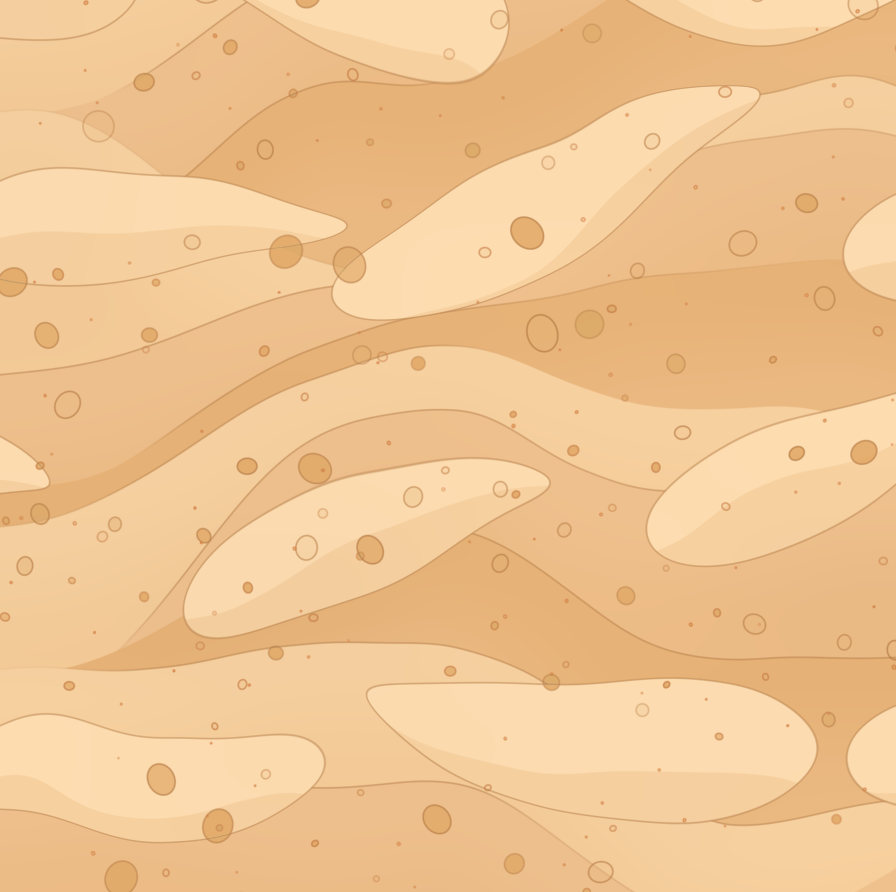
Give the GLSL for this texture, as a Shadertoy shader.

```glsl
#define CREAM vec3(0.985, 0.858, 0.685)
#define TAN vec3(0.962, 0.812, 0.622)
#define OCHRE vec3(0.930, 0.750, 0.550)
#define CARAMEL vec3(0.900, 0.695, 0.465)
#define PEBBLE vec3(0.885, 0.665, 0.410)
#define INK vec3(0.700, 0.480, 0.270)
#define RUST vec3(0.830, 0.470, 0.240)
#define LINE_WIDTH 0.0008
#define BAND_STEP 0.105
#define BAND_COUNT 15
#define BLOB_CELL vec2(0.50, 0.30)
#define BLOB_RADII vec2(0.225, 0.068)

vec3 hash3(vec2 p) {
    vec3 q = fract(p.xyx * vec3(0.1031, 0.1030, 0.0973));
    q += dot(q, q.yxz + 33.33);
    return fract((q.xxy + q.yzz) * q.zyx);
}

float noise(vec2 p) {
    vec2 i = floor(p), f = fract(p);
    f = f * f * f * (f * (f * 6.0 - 15.0) + 10.0);
    vec2 e = vec2(0.0, 1.0);
    return mix(mix(hash3(i).x, hash3(i + e.yx).x, f.x),
               mix(hash3(i + e.xy).x, hash3(i + e.yy).x, f.x), f.y);
}

mat2 rotation(float a) {
    float c = cos(a), s = sin(a);
    return mat2(c, -s, s, c);
}

float fillMask(float d) {
    float px = 1.0 / iResolution.y;
    return 1.0 - smoothstep(-px, px, d);
}

float lineMask(float d) {
    return 1.0 - smoothstep(0.0, LINE_WIDTH + 1.0 / iResolution.y, abs(d));
}

float ellipse(vec2 p, vec2 r) {
    float k = length(p / r);
    return k * (k - 1.0) / max(length(p / (r * r)), 0.001);
}

// Height of the upper edge of one dune band
float duneEdge(float x, float band) {
    float swell = noise(vec2(x * 2.3 + 4.0, band * 0.73 + 20.0)) - 0.5;
    float ripple = noise(vec2(x * 6.0, band * 3.7 + 60.0)) - 0.5;
    return 1.22 - band * BAND_STEP + 0.1 * (x - 0.5) + 0.30 * swell + 0.035 * ripple;
}

// Overlapping bands, drawn from the top down
vec3 dunes(vec2 uv) {
    vec3 col = TAN;
    for (int i = 0; i < BAND_COUNT; i++) {
        float band = float(i), e = 0.002;
        float y = duneEdge(uv.x, band);
        float slope = (duneEdge(uv.x + e, band) - y) / e;
        float d = (uv.y - y) / sqrt(1.0 + slope * slope);
        float kind = mod(band, 3.0);
        vec3 top = kind < 0.5 ? CARAMEL : kind < 1.5 ? TAN : OCHRE;
        vec3 low = kind < 0.5 ? mix(CARAMEL, OCHRE, 0.45) : top * vec3(0.99, 0.975, 0.95);
        vec3 sand = mix(top, low, smoothstep(0.02, 0.16, -d));
        col = mix(col, sand, fillMask(d));
        float fade = smoothstep(0.25, 0.65, noise(vec2(uv.x * 3.0, band * 5.1)));
        col = mix(col, INK, lineMask(d) * 0.5 * fade);
    }
    return col;
}

// Long pale patches with a tan underside
vec3 patches(vec3 col, vec2 uv) {
    vec2 warp = vec2(noise(uv * 5.0), noise(uv * 5.0 + 31.0)) - 0.5;
    vec2 p = uv + warp * vec2(0.06, 0.08);
    vec2 home = floor(p / BLOB_CELL);
    for (int j = -1; j <= 1; j++)
    for (int i = -1; i <= 1; i++) {
        vec2 id = home + vec2(i, j);
        vec3 h = hash3(id + 71.0), g = hash3(id + 137.0);
        float stagger = 0.5 * mod(id.y, 2.0) - 0.25;
        vec2 center = (id + 0.5 + vec2(stagger, 0.0) + (h.xy - 0.5) * 0.25) * BLOB_CELL;
        vec2 q = rotation(mix(-0.3, 0.55, h.z)) * (p - center);
        q.y += (g.x - 0.5) * 1.6 * q.x * q.x;
        vec2 r = BLOB_RADII * mix(0.85, 1.15, g.y);
        r.y *= 1.0 + 0.4 * clamp(q.x / r.x, -1.0, 1.0) * sign(g.z - 0.5);
        float d = ellipse(q, r);
        float cut = r.y * mix(-0.9, 0.0, h.x) + 0.05 * (noise(uv * 7.0 + 9.0) - 0.5);
        vec3 sand = mix(TAN, CREAM, fillMask(cut - q.y));
        col = mix(col, sand, fillMask(d));
        col = mix(col, INK, lineMask(d) * 0.5);
    }
    return col;
}

// One scattered pebble per cell, some cells left empty
vec3 pebbles(vec3 col, vec2 uv, float cell, vec2 sizes, float share, float rust, float seed) {
    vec2 p = rotation(0.37 + seed) * uv / cell;
    vec2 id = floor(p);
    vec3 h = hash3(id + seed * 97.0 + 200.0), g = hash3(id + seed * 53.0 + 400.0);
    float present = step(h.z, share * mix(0.6, 1.4, noise(id * 0.4 + seed)));
    vec2 q = (fract(p) - 0.5 - (h.xy - 0.5) * 0.6) * cell;
    float radius = mix(sizes.x, sizes.y, g.x * g.x);
    float d = ellipse(rotation(g.y * 6.28) * q, radius * vec2(1.0 + 0.25 * g.z, 1.0));
    float strength = mix(0.12, 0.9, smoothstep(0.4, 0.7, g.y));
    vec3 body = mix(col, min(col * 0.95, PEBBLE), strength);
    col = mix(col, body, fillMask(d) * present);
    return mix(col, mix(INK, RUST, rust), lineMask(d) * present * mix(0.35, 0.7, g.z));
}

void mainImage(out vec4 fragColor, in vec2 fragCoord) {
    vec2 uv = fragCoord / iResolution.y;
    vec3 col = patches(dunes(uv), uv);

    // Faint wash of uneven tone
    col *= 1.0 + 0.018 * (noise(uv * vec2(3.0, 6.0) + 12.0) - 0.5);

    // Large stones, small rings and rusty specks
    col = pebbles(col, uv, 0.100, vec2(0.007, 0.018), 0.58, 0.1, 1.0);
    col = pebbles(col, uv, 0.083, vec2(0.003, 0.006), 0.42, 0.5, 2.0);
    col = pebbles(col, uv, 0.071, vec2(0.0006, 0.0018), 0.45, 0.9, 3.0);
    fragColor = vec4(col, 1.0);
}
```
